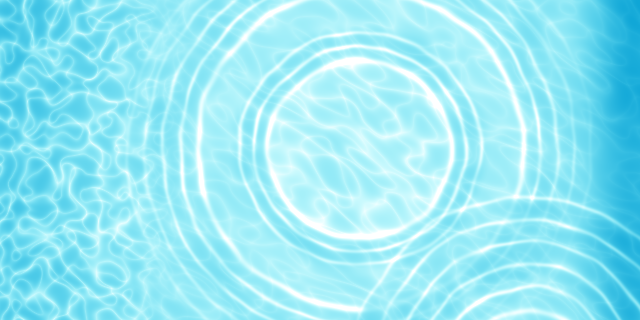
This texture is drawn by a WebGL 1 fragment shader. Its source:

```glsl
precision highp float;

uniform vec2 u_resolution;

// Ripple layout, in units of the canvas height
const vec2 MAIN_CENTER = vec2(1.125, 0.534);
const vec2 SIDE_CENTER = vec2(1.646, -0.16);
const float INNER_RADIUS = 0.28;
const float INNER_GAP = 0.045;
const float OUTER_RADIUS = 0.503;
const float OUTER_GAP = 0.053;
const float SIDE_RADIUS = 0.195;
const float SIDE_GAP = 0.07;
const float LINE_WIDTH = 0.0065;
const float WOBBLE = 0.014;

// Light and caustics
const float BASE_TONE = 0.58;
const float CELL_FREQ = 13.0;
const float CELL_GAIN = 0.52;
const float STREAK_GAIN = 0.36;
const vec2 STREAK_DIR = vec2(0.82, -0.57);
const vec2 STREAK_FREQ = vec2(6.5, 13.0);
const vec3 DEEP_BLUE = vec3(0.06, 0.65, 0.84);

vec2 gradientAt(vec2 cell) {
    float h = fract(sin(dot(cell, vec2(127.1, 311.7))) * 43758.5);
    return vec2(cos(h * 6.2832), sin(h * 6.2832));
}

float gradientNoise(vec2 p) {
    vec2 i = floor(p);
    vec2 f = p - i;
    vec2 s = f * f * f * (f * (f * 6.0 - 15.0) + 10.0);
    vec2 e = vec2(1.0, 0.0);
    float a = dot(gradientAt(i), f);
    float b = dot(gradientAt(i + e.xy), f - e.xy);
    float c = dot(gradientAt(i + e.yx), f - e.yx);
    float d = dot(gradientAt(i + e.xx), f - e.xx);
    return mix(mix(a, b, s.x), mix(c, d, s.x), s.y);
}

// Bright web along the zero lines of warped noise
float causticWeb(vec2 q) {
    q += 0.4 * vec2(gradientNoise(q * 0.8 + 3.7), gradientNoise(q * 0.8 + 19.2));
    float coarse = abs(gradientNoise(q));
    float fine = abs(gradientNoise(q * 1.3 + 7.3));
    return 0.6 * exp(-7.0 * coarse) + 0.4 * exp(-8.0 * fine);
}

// Evenly spaced crests with a soft halo, each weaker than the last
float ringTrain(float d, float first, float gap, float count, float fade) {
    float light = 0.0;
    float gain = 1.0;
    for (int i = 0; i < 6; i++) {
        float k = float(i);
        if (k >= count) break;
        float w = LINE_WIDTH * (k < 0.5 ? 1.45 : 1.0);
        float e = (d - first - gap * k) / w;
        light += gain * (exp(-e * e) + 0.22 * exp(-e * e / 10.0));
        gain *= fade;
    }
    return light;
}

float band(float d, float inner, float outer) {
    return smoothstep(inner - 0.02, inner + 0.02, d)
         * (1.0 - smoothstep(outer - 0.03, outer + 0.03, d));
}

void main() {
    vec2 p = gl_FragCoord.xy / u_resolution.y;
    p.x *= 2.0 * u_resolution.y / u_resolution.x;

    // Distances bent by the water surface
    float bend = WOBBLE * (gradientNoise(p * 4.0) + 0.6 * gradientNoise(p * 11.0 + 5.0));
    float mainDist = length((p - MAIN_CENTER) * vec2(0.985, 1.015)) + bend;
    float sideDist = length(p - SIDE_CENTER) + bend;
    float inDisc = 1.0 - smoothstep(0.26, 0.29, mainDist);
    float inSide = 1.0 - smoothstep(0.52, 0.57, sideDist);
    float leftField = 1.0 - smoothstep(0.32, 0.62, p.x);

    // Broad light
    float tone = BASE_TONE;
    tone -= 0.17 * (1.0 - smoothstep(0.0, 0.42, p.x));
    tone -= 0.05 * leftField * smoothstep(0.6, 1.0, p.y);
    tone -= (0.36 + 0.14 * p.y) * smoothstep(1.74, 1.98, p.x);
    tone += 0.13 * inDisc + 0.07 * band(mainDist, 0.39, 0.49);
    tone += 0.05 * gradientNoise(p * 5.0 + 31.0);

    // Troughs between crests
    tone -= 0.07 * band(mainDist, INNER_RADIUS + 0.015, 0.375) * (1.0 - 0.5 * inSide);
    tone -= 0.04 * band(mainDist, OUTER_RADIUS + 0.02, 0.68);
    tone -= 0.06 * band(sideDist, 0.30, 0.54) * (1.0 - inDisc);

    // Cells at the left, slanted streaks elsewhere
    float cells = causticWeb(p * CELL_FREQ) - 0.32;
    vec2 across = vec2(-STREAK_DIR.y, STREAK_DIR.x);
    vec2 slanted = vec2(dot(p, STREAK_DIR), dot(p, across)) * STREAK_FREQ;
    float streaks = causticWeb(slanted + 11.0) - 0.36;
    float streakMask = (1.0 - leftField) * (0.55 + 0.45 * inDisc);
    streakMask *= 1.0 - 0.5 * smoothstep(1.7, 2.0, p.x);
    tone += CELL_GAIN * cells * leftField + STREAK_GAIN * streaks * streakMask;

    // Crests, broken up along their length
    float sparkle = clamp(0.8 + 0.8 * gradientNoise(p * 8.0 + 2.0), 0.3, 1.2);
    float inner = ringTrain(mainDist, INNER_RADIUS, INNER_GAP, 3.0, 0.85);
    float outer = ringTrain(mainDist, OUTER_RADIUS, OUTER_GAP, 5.0, 0.74);
    float side = ringTrain(sideDist, SIDE_RADIUS, SIDE_GAP, 6.0, 0.95);
    outer *= 1.0 - 0.6 * smoothstep(1.72, 1.9, p.x);
    float crests = 0.44 * inner * (1.0 - 0.35 * inSide);
    crests += 0.42 * outer * (1.0 - 0.75 * inSide);
    crests += 0.36 * side * smoothstep(0.27, 0.33, mainDist) * smoothstep(1.0, 1.25, p.x);
    tone += crests * sparkle;

    // Tone to water colour
    tone = clamp(tone, DEEP_BLUE.r, 1.0);
    float depth = (1.0 - tone) / (1.0 - DEEP_BLUE.r);
    vec3 falloff = vec3(depth, pow(depth, 1.8), depth * depth);
    gl_FragColor = vec4(1.0 - (1.0 - DEEP_BLUE) * falloff, 1.0);
}
```
